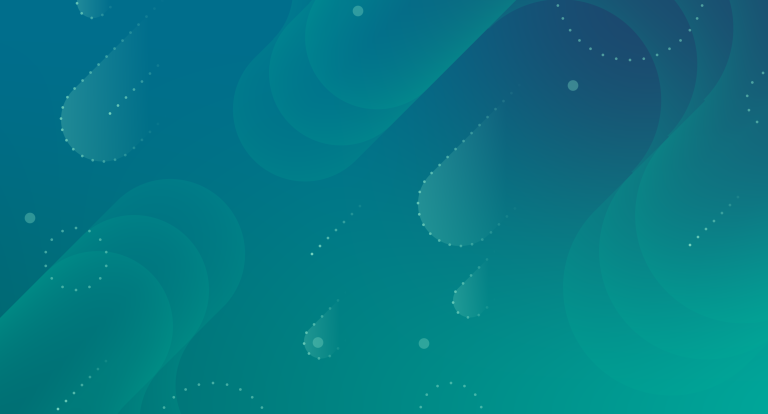
Give the GLSL for this background, as a WebGL 2 fragment shader.

```glsl
#version 300 es
precision highp float;
// Teal gradient with layered diagonal waves, fading dotted drops, rings and discs.

#define HEIGHT 414.0        // canvas height in design units
#define LAYER_STEP 51.0     // shift between wave layers
#define GLOW_WIDTH 42.0
#define GLOW_STRENGTH 0.17
#define DROP_STRENGTH 0.28
#define DOT_RADIUS 1.3
#define DOT_GAP 11.3
#define RING_GAP 14.0
#define DISC_RADIUS 5.3

uniform vec2 u_resolution;
out vec4 fragColor;

const float PI = 3.14159;
const vec3 BLUE = vec3(0.0, 0.43, 0.55);
const vec3 NAVY = vec3(0.11, 0.28, 0.43);
const vec3 FOREST = vec3(0.0, 0.41, 0.44);
const vec3 TEAL = vec3(0.0, 0.65, 0.60);
const vec3 GLOW = vec3(0.0, 0.69, 0.59);
const vec3 MINT = vec3(0.45, 0.82, 0.74);

// Small layout: centre and radius, or start point
const vec3 DROPS[5] = vec3[](vec3(103, 294.5, 42), vec3(460, 210, 42),
    vec3(470, 113.5, 17), vec3(321, 72.5, 17), vec3(93, 412, 16));
const vec3 RINGS[5] = vec3[](vec3(76, 155, 31), vec3(630, 429, 75),
    vec3(213, -30, 61), vec3(451, 0, 31), vec3(777, 314.5, 30));
const vec2 TRAILS[4] = vec2[](vec2(110, 300.5), vec2(312, 160), vec2(690, 169), vec2(58, 5));
const vec2 DISCS[5] = vec2[](vec2(358, 403), vec2(573, 328.5), vec2(30, 196),
    vec2(318, 71.5), vec2(424, 70.5));

float pixel;

float fill(float d) { return smoothstep(pixel, -pixel, d); }

// x runs up-right, y runs down-right
vec2 toDiagonal(vec2 p) { return vec2(p.x + p.y, p.x - p.y) * 0.70711; }

// Band with a round end at the origin, endless along +x
float band(vec2 q, float r) { return length(vec2(min(q.x, 0.0), q.y)) - r; }

// Widens a shape past a notch, then cuts the round notch out
float carve(float d, vec2 q, float r) {
    float side = max(-q.x, abs(q.y) - 2.0 * r);
    return max(min(d, side), -band(-q, r));
}

float upperWave(vec2 q) {
    float d = min(band(q - vec2(431.0, 0.3), 72.0), band(q - vec2(564.0, 385.0), 108.0));
    d = carve(d, q - vec2(618.0, 174.3), 101.0);
    return carve(d, q - vec2(458.0, -140.0), 68.0);
}

float lowerWave(vec2 q) {
    float d = band(q - vec2(-233.4, -7.1), 75.0);
    return carve(d, q - vec2(-197.3, -157.0), 75.0);
}

vec3 addGlow(vec3 color, float d) {
    return mix(color, GLOW, fill(d) * GLOW_STRENGTH * exp(min(d, 0.0) / GLOW_WIDTH));
}

// Dot repeated along a path; s is arc length, d the distance from the path
float pathDot(float s, float d, float gap) {
    return fill(length(vec2(s - gap * round(s / gap), d)) - DOT_RADIUS);
}

vec3 addDrop(vec3 color, vec2 p, float r) {
    vec2 q = toDiagonal(p);
    float d = band(q, r);
    float across = (p.x + r) / r;
    float s = q.x > 0.0 ? r * PI * 0.5 + q.x : r * atan(abs(q.y), -q.x);
    float body = fill(d) * clamp(1.0 - across / 2.1, 0.0, 1.0);
    float dots = pathDot(s, d, DOT_GAP) * clamp(1.0 - across / 2.5, 0.0, 1.0);
    color = mix(color, MINT, DROP_STRENGTH * body);
    return mix(color, MINT, 0.85 * dots);
}

void main() {
    vec2 uv = gl_FragCoord.xy / u_resolution;
    vec2 p = gl_FragCoord.xy * HEIGHT / u_resolution.y;
    pixel = 0.7 * HEIGHT / u_resolution.y;

    // Background gradient
    vec3 top = mix(BLUE, NAVY, smoothstep(0.4, 0.85, uv.x));
    vec3 color = mix(mix(FOREST, TEAL, uv.x), top, smoothstep(0.0, 1.0, uv.y));

    // Layered waves, glowing inward from their edges
    vec2 q = toDiagonal(p);
    for (int i = 0; i < 3; i++) {
        vec2 shift = vec2(float(i) * LAYER_STEP, 0.0);
        color = addGlow(color, upperWave(q - shift));
        color = addGlow(color, lowerWave(-q - shift));
    }

    // Drops, rings and discs
    for (int i = 0; i < 5; i++) {
        color = addDrop(color, p - DROPS[i].xy, DROPS[i].z);
        vec2 c = p - RINGS[i].xy;
        float r = RINGS[i].z;
        float gap = 2.0 * PI * r / round(2.0 * PI * r / RING_GAP);
        color = mix(color, MINT, 0.6 * pathDot(atan(c.x, c.y) * r, length(c) - r, gap));
        color = mix(color, MINT, 0.4 * fill(length(p - DISCS[i]) - DISC_RADIUS));
    }

    // Fading dotted trails
    for (int i = 0; i < 4; i++) {
        vec2 t = toDiagonal(p - TRAILS[i]);
        float n = clamp(round(t.x / DOT_GAP), 0.0, 6.0);
        float dotMask = fill(length(t - vec2(n * DOT_GAP, 0.0)) - DOT_RADIUS);
        color = mix(color, MINT, dotMask * (1.0 - n / 7.0));
    }

    fragColor = vec4(color, 1.0);
}
```
